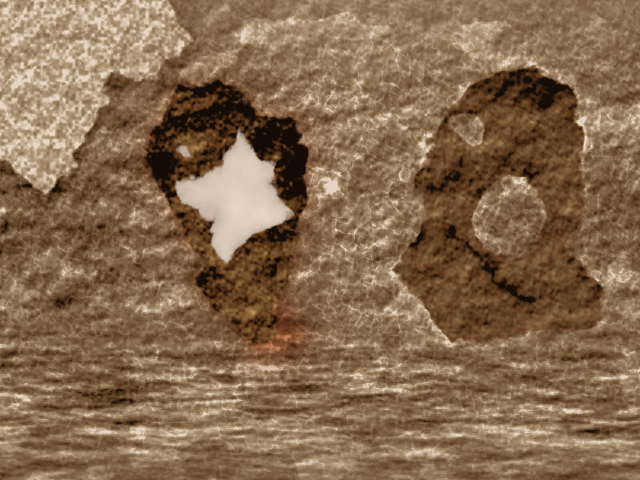
This texture is drawn by a Shadertoy shader. Its source:

```glsl
// Corroded, flaking metal sheet with a ragged hole and an earthy pit.

const vec2 FLAKE[12] = vec2[12](
  vec2(-.1, 1.1), vec2(.37, 1.1), vec2(.362, .98), vec2(.388, .915),
  vec2(.32, .835), vec2(.235, .845), vec2(.22, .77), vec2(.15, .68),
  vec2(.15, .63), vec2(.105, .598), vec2(.02, .66), vec2(-.1, .7));
const vec2 HOLE[12] = vec2[12](
  vec2(.373, .826), vec2(.469, .832), vec2(.521, .774), vec2(.608, .757),
  vec2(.639, .688), vec2(.628, .549), vec2(.573, .306), vec2(.521, .271),
  vec2(.417, .4), vec2(.414, .462), vec2(.304, .66), vec2(.32, .73));
const vec2 OPENING[12] = vec2[12](
  vec2(.49, .735), vec2(.521, .688), vec2(.573, .644), vec2(.582, .583),
  vec2(.611, .557), vec2(.521, .497), vec2(.477, .45), vec2(.448, .5),
  vec2(.451, .54), vec2(.382, .583), vec2(.378, .632), vec2(.46, .65));
const vec2 PIT[12] = vec2[12](
  vec2(.972, .818), vec2(1.11, .861), vec2(1.198, .818), vec2(1.215, .566),
  vec2(1.18, .479), vec2(1.259, .4), vec2(1.25, .323), vec2(.94, .288),
  vec2(.825, .427), vec2(.885, .549), vec2(.868, .618), vec2(.903, .705));

float hash(vec2 p) {
  vec3 q = fract(p.xyx * .1031);
  q += dot(q, q.yzx + 33.33);
  return fract((q.x + q.y) * q.z);
}

float noise(vec2 p) {
  vec2 i = floor(p), f = fract(p), u = f * f * (3. - 2. * f), e = vec2(1, 0);
  return mix(mix(hash(i), hash(i + e), u.x),
             mix(hash(i + e.yx), hash(i + e.xx), u.x), u.y);
}

float fbm(vec2 p) {
  float sum = 0., amp = .5;
  for (int i = 0; i < 5; i++, amp *= .5) {
    sum += amp * noise(p);
    p = mat2(1.6, 1.2, -1.2, 1.6) * p + 7.3;
  }
  return sum / .97;
}

// Bright borders between irregular cells
float cellRim(vec2 p) {
  vec2 near = vec2(9);
  for (int k = 0; k < 9; k++) {
    vec2 c = floor(p) + vec2(k % 3 - 1, k / 3 - 1);
    float d = length(c + vec2(hash(c), hash(c + 57.)) - p);
    near = d < near.x ? vec2(d, near.x) : vec2(near.x, min(near.y, d));
  }
  return 1. - smoothstep(0., .16, near.y - near.x);
}

// Signed distance, negative inside
float polygon(vec2 p, vec2 v[12]) {
  float d = 9., side = 1.;
  for (int i = 0, j = 11; i < 12; j = i, i++) {
    vec2 e = v[j] - v[i], w = p - v[i];
    vec2 b = w - e * clamp(dot(w, e) / dot(e, e), 0., 1.);
    d = min(d, dot(b, b));
    bvec3 c = bvec3(p.y >= v[i].y, p.y < v[j].y, e.x * w.y > e.y * w.x);
    if (all(c) || all(not(c))) side = -side;
  }
  return side * sqrt(d);
}

float blob(vec2 p, float x, float y, float rx, float ry) {
  vec2 d = (p - vec2(x, y)) / vec2(rx, ry);
  return exp(-dot(d, d));
}

float inside(float d) {
  float soft = .003 + .7 / iResolution.y;
  return 1. - smoothstep(-soft, soft, d);
}

float relief(vec2 p, float strata) {
  return mix(fbm(p * 22.), fbm(p * vec2(11, 44)), strata);
}

// Tone 0..5 from shadow to highlight
vec3 ramp(float t) {
  vec3 c = mix(vec3(.08, .05, .03), vec3(.33, .21, .11), clamp(t, 0., 1.));
  c = mix(c, vec3(.55, .44, .32), clamp(t * .5 - .5, 0., 1.));
  c = mix(c, vec3(.7, .6, .48), clamp(t - 3., 0., 1.));
  return mix(c, vec3(.91, .84, .77), clamp(t - 4., 0., 1.));
}

void mainImage(out vec4 fragColor, in vec2 fragCoord) {
  vec2 p = fragCoord / iResolution.y;
  vec2 q = p + .045 * (vec2(fbm(p * 24.), fbm(p * 24. + 40.)) - .5);
  float flake = polygon(q, FLAKE), hole = polygon(q, HOLE);
  float pit = polygon(q, PIT), opening = polygon(q, OPENING);
  float island = min(length((q - vec2(1.06, .545)) * vec2(1.15, 1)) - .083,
                     length(q - vec2(.969, .728)) - .032);
  float soil = inside(max(pit, -island));

  // Relief lit from above, sharpest across the middle
  float strata = smoothstep(.45, .12, p.y);
  float slope = relief(p, strata) - relief(p + vec2(-.003, .007), strata);
  float focus = 1. - .5 * smoothstep(.25, .55, abs(p.y - .5));
  float grain = noise(p * 150.) - .5;
  float wrinkle = max(0., 1. - abs(fbm(p * 38.) - .5) * 14.);
  float rim = cellRim(q * 23.) * smoothstep(.35, .65, noise(p * 35.));

  // Weathered metal with pale patches
  float shine = blob(p, .73, .55, .16, .32);
  float tone = 2.35 + .75 * blob(p, .85, 1., .5, .25) + .5 * shine;
  tone -= .5 * blob(p, .1, .5, .28, .12) + .6 * blob(p, 1.3, .56, .12, .1);
  tone += focus * (9. * slope + .8 * wrinkle + (.35 + .8 * shine) * rim + 1.1 * grain);
  float patches = blob(p, .37, .16, .09, .06) + blob(p, .6, .09, .13, .045)
    + blob(p, 1.04, .12, .08, .07) + blob(p, 1.31, .38, .07, .08);
  tone += .9 * smoothstep(.6, .68, fbm(p * vec2(9, 16)) + .3 * patches);
  tone -= 1.2 * blob(q, .24, .18, .09, .045) + 2. * blob(q, .14, .375, .022, .012);

  // Pale flake with its cast shadow
  tone -= 1.1 * exp(-max(flake, 0.) * 45.);
  tone = mix(tone, 4.05 + 5. * slope + 1.7 * grain + .5 * wrinkle, inside(flake));

  // Earthy pit with raised rim and hollows
  float pitRim = exp(-abs(pit - .006) * 130.) + exp(-abs(island) * 150.);
  tone += 1.5 * pitRim * smoothstep(.3, .7, noise(p * 28.));
  float hollow = blob(q, 1.13, .81, .08, .03) + blob(q, 1.1, .635, .03, .025)
    + blob(q, .964, .63, .03, .013) + blob(q, .86, .505, .025, .02);
  float along = clamp((q.x - .946) / .154, 0., 1.);
  hollow += exp(-length(q - mix(vec2(.946, .514), vec2(1.1, .37), along)) * 75.);
  float overhang = smoothstep(-.015, .02, polygon(q + vec2(0, .025), PIT));
  float earth = 1.75 + 9. * slope + 1.1 * grain - 1.7 * hollow - .8 * overhang;
  tone = mix(tone, earth, soil);
  vec3 color = ramp(tone) * mix(vec3(1), vec3(1, .93, .82), soil);

  // Rust stain and crumbling hole walls
  float rust = exp(-abs(hole) * 45.) * .6 + blob(p, .59, .3, .06, .06);
  color *= mix(vec3(1), vec3(.83, .6, .46), min(rust, 1.));
  float dark = blob(q, .43, .81, .11, .05) + blob(q, .57, .72, .08, .06)
    + blob(q, .62, .64, .03, .1) + blob(q, .33, .64, .035, .1) + blob(q, .42, .4, .03, .04);
  float wall = 1.35 + 12. * slope + 1.8 * grain - 1.9 * dark + .5 * blob(p, .52, .36, .08, .12);
  color = mix(color, ramp(wall) * vec3(1, .9, .72), inside(hole));

  // Pale light through the opening
  float gap = min(opening, length(q - vec2(.383, .68)) - .012);
  vec3 light = vec3(.89, .82, .75) + .12 * (fbm(p * 18.) - .5) - .15 * exp(min(opening, 0.) * 90.);
  color = mix(color, light, inside(gap));
  fragColor = vec4(clamp(color, 0., 1.), 1);
}
```
